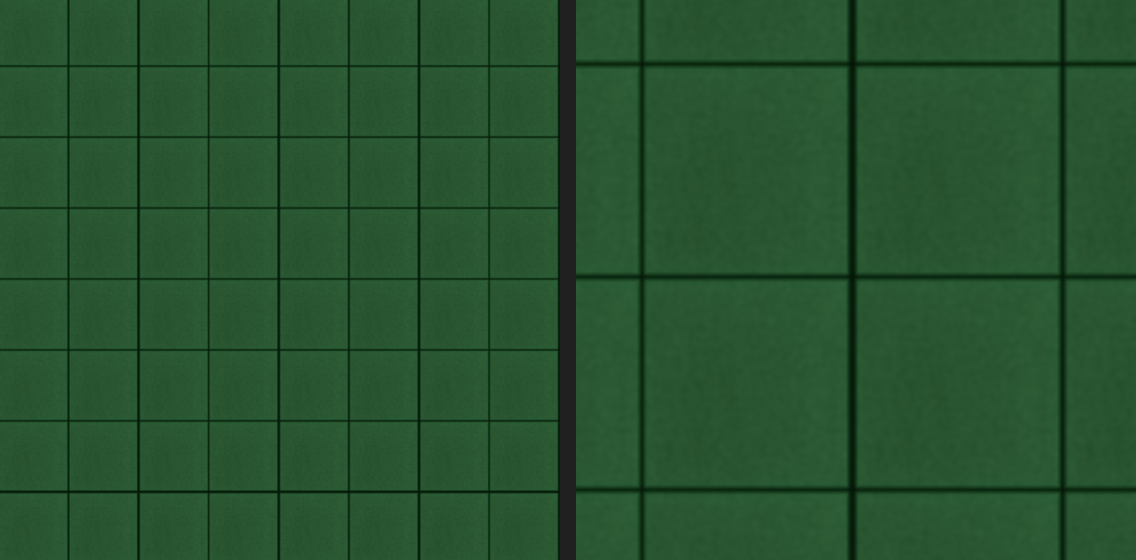
Left: the whole. Right: its middle third, enlarged.
Write a Shadertoy shader that draws this pattern.

```glsl
const vec2 GRID_ORIGIN = vec2(0.1222, 0.1217);  // first line on each axis
const vec2 TILE_PITCH = vec2(0.1252, 0.1267);

const float THIN_HALF = 0.0014;
const float MEDIUM_HALF = 0.0017;
const float THICK_HALF = 0.0020;
const float LINE_SOFTNESS = 0.0023;

const vec3 TILE_DARK = vec3(0.154, 0.318, 0.178);
const vec3 TILE_LIGHT = vec3(0.174, 0.362, 0.208);
const vec3 EDGE_TINT = vec3(-0.004, 0.008, 0.006);
const vec3 LINE_COLOR = vec3(0.018, 0.120, 0.036);
const vec3 CROSSING_COLOR = vec3(0.012, 0.085, 0.022);

const float GRAIN_AMOUNT = 0.021;
const float SMEAR_AMOUNT = 0.42;

vec2 hashGradient(vec2 cell) {
    vec3 q = fract(vec3(cell.xyx) * vec3(0.1031, 0.1030, 0.0973));
    q += dot(q, q.yzx + 33.33);
    return fract((q.xx + q.yz) * q.zy) * 2.0 - 1.0;
}

float gradientNoise(vec2 p) {
    vec2 cell = floor(p);
    vec2 f = p - cell;
    vec2 u = f * f * f * (f * (f * 6.0 - 15.0) + 10.0);
    float a = dot(hashGradient(cell), f);
    float b = dot(hashGradient(cell + vec2(1, 0)), f - vec2(1, 0));
    float c = dot(hashGradient(cell + vec2(0, 1)), f - vec2(0, 1));
    float d = dot(hashGradient(cell + vec2(1, 1)), f - vec2(1, 1));
    return mix(mix(a, b, u.x), mix(c, d, u.x), u.y);
}

// The same worn cloth surface fills every tile; local runs from 0 to 1.
vec3 tileSurface(vec2 local) {
    // Lighter toward the right and top, with a dull patch left of centre
    vec2 fromPatch = (local - vec2(0.38, 0.42)) / vec2(0.34, 0.42);
    float light = 0.38 + 0.32 * local.x + 0.14 * local.y;
    light -= 0.38 * exp(-dot(fromPatch, fromPatch));

    // Upright smears and fine grain
    light += SMEAR_AMOUNT * gradientNoise(local * vec2(9.0, 4.0) + 17.0);
    float grain = gradientNoise(local * 27.0 + 5.0)
                + 0.5 * gradientNoise(local * vec2(14.0, 19.0) + 61.0);

    // Cool, bright rim beside the lines
    vec2 edge = min(local, 1.0 - local);
    float rim = 1.0 - smoothstep(0.02, 0.09, min(edge.x, edge.y));

    vec3 color = mix(TILE_DARK, TILE_LIGHT, clamp(light, 0.0, 1.0));
    return color + EDGE_TINT * rim + GRAIN_AMOUNT * grain;
}

// Half widths: uprights alternate in weight, the lowest level line is heavy.
vec2 lineHalfWidths(vec2 index) {
    float phase = mod(index.x, 4.0);
    float upright = mod(phase, 2.0) > 0.5 ? THICK_HALF
                  : phase > 1.0 ? THIN_HALF : MEDIUM_HALF;
    float level = abs(index.y) < 0.5 ? THICK_HALF : THIN_HALF;
    return vec2(upright, level);
}

void mainImage(out vec4 fragColor, in vec2 fragCoord) {
    vec2 uv = fragCoord / iResolution.xy;
    vec2 grid = (uv - GRID_ORIGIN) / TILE_PITCH;
    vec2 index = floor(grid + 0.5);

    // Blurred line coverage on each axis
    vec2 dist = abs(grid - index) * TILE_PITCH;
    vec2 halfWidth = lineHalfWidths(index);
    vec2 soft = max(vec2(LINE_SOFTNESS), 0.7 / iResolution.xy);
    vec2 line = 1.0 - smoothstep(halfWidth - soft, halfWidth + soft, dist);

    vec3 color = tileSurface(fract(grid));
    color = mix(color, LINE_COLOR, max(line.x, line.y));
    color = mix(color, CROSSING_COLOR, line.x * line.y);

    // Heavy lines sink darker at their core
    vec2 heavy = line * smoothstep(MEDIUM_HALF, THICK_HALF, halfWidth);
    color = mix(color, CROSSING_COLOR, 0.5 * max(heavy.x, heavy.y));

    fragColor = vec4(color, 1.0);
}
```
